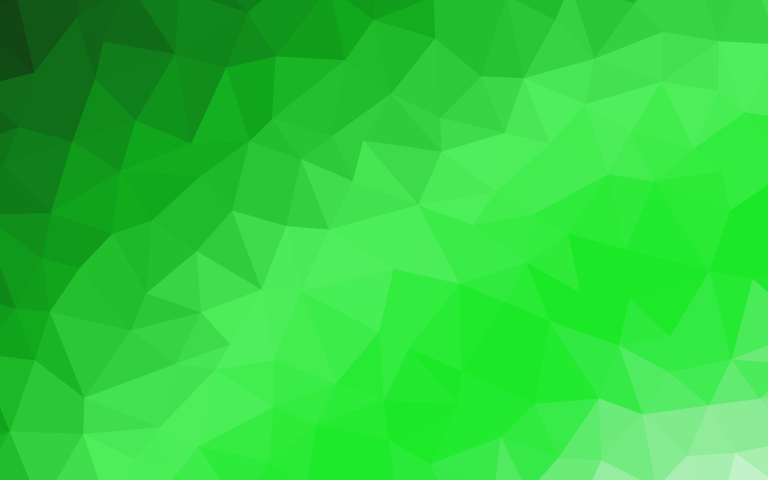
Write a WebGL 1 fragment shader that draws this background.

```glsl
precision highp float;
// Low-poly mosaic of green triangles shaded by a wide radial gradient.

uniform vec2 u_resolution;

// Lengths are in canvas heights, origin at the lower left.
#define CELL 0.118              // mean spacing of the mesh points
#define JITTER 0.31             // point displacement, in cells
#define TILT 0.38               // rotation of the mesh, in radians
#define FOCUS vec2(2.0, -1.19)  // centre of the radial gradient
#define TONE_JITTER 0.05        // gradient shift per triangle

vec2 hash2(vec2 p) {
  vec2 q = vec2(dot(p, vec2(127.1, 311.7)), dot(p, vec2(269.5, 183.3)));
  return fract(sin(q) * 43758.55);
}

float ramp(float a, float b, float x) {
  return clamp((x - a) / (b - a), 0.0, 1.0);
}

// Colour at a given distance from the focus.
vec3 gradient(float r) {
  vec3 pale   = vec3(0.76, 0.95, 0.78);
  vec3 mint   = vec3(0.53, 0.92, 0.57);
  vec3 fresh  = vec3(0.23, 0.92, 0.30);
  vec3 vivid  = vec3(0.105, 0.915, 0.155);
  vec3 light  = vec3(0.31, 0.935, 0.36);
  vec3 leaf   = vec3(0.065, 0.67, 0.11);
  vec3 forest = vec3(0.06, 0.48, 0.10);
  vec3 shade  = vec3(0.07, 0.25, 0.08);
  vec3 c = mix(pale, mint, ramp(1.25, 1.41, r));
  c = mix(c, fresh, ramp(1.41, 1.55, r));
  c = mix(c, vivid, ramp(1.55, 1.70, r));
  c = mix(c, light, ramp(1.78, 2.07, r));
  c = mix(c, leaf, ramp(2.10, 2.46, r));
  c = mix(c, forest, ramp(2.46, 2.70, r));
  return mix(c, shade, ramp(2.70, 2.96, r));
}

vec2 meshPoint(vec2 id) {
  return id + JITTER * (2.0 * hash2(id) - 1.0);
}

// Signed distance to the line a-b, positive on its left.
float edge(vec2 p, vec2 a, vec2 b) {
  vec2 d = normalize(b - a);
  return d.x * (p.y - a.y) - d.y * (p.x - a.x);
}

// Adds one counter-clockwise triangle, weighted by its pixel coverage.
void addTriangle(inout vec4 sum, vec2 p, vec2 a, vec2 b, vec2 c,
                 mat2 tilt, float pixel) {
  float d = min(edge(p, a, b), min(edge(p, b, c), edge(p, c, a)));
  float cover = clamp(d / pixel + 0.5, 0.0, 1.0);
  if (cover > 0.0) {
    vec2 middle = (a + b + c) / 3.0;
    float shift = TONE_JITTER * (2.0 * hash2(middle).x - 1.0);
    float r = distance((middle * tilt) * CELL, FOCUS) + shift;
    sum += cover * vec4(gradient(r), 1.0);
  }
}

void main() {
  vec2 uv = gl_FragCoord.xy / u_resolution.y;
  mat2 tilt = mat2(cos(TILT), sin(TILT), -sin(TILT), cos(TILT));
  vec2 p = tilt * uv / CELL;
  float pixel = 1.0 / (CELL * u_resolution.y);
  vec4 sum = vec4(0.0);

  // Split each nearby quad along its shorter diagonal.
  for (int j = -1; j <= 1; j++) {
    for (int i = -1; i <= 1; i++) {
      vec2 id = floor(p) + vec2(float(i), float(j));
      vec2 a = meshPoint(id);
      vec2 b = meshPoint(id + vec2(1.0, 0.0));
      vec2 c = meshPoint(id + vec2(1.0, 1.0));
      vec2 d = meshPoint(id + vec2(0.0, 1.0));
      if (distance(a, c) < distance(b, d)) {
        addTriangle(sum, p, a, b, c, tilt, pixel);
        addTriangle(sum, p, a, c, d, tilt, pixel);
      } else {
        addTriangle(sum, p, a, b, d, tilt, pixel);
        addTriangle(sum, p, b, c, d, tilt, pixel);
      }
    }
  }
  vec3 smoothTone = gradient(distance(uv, FOCUS));
  vec3 color = sum.a > 0.001 ? sum.rgb / sum.a : smoothTone;
  gl_FragColor = vec4(color, 1.0);
}
```
